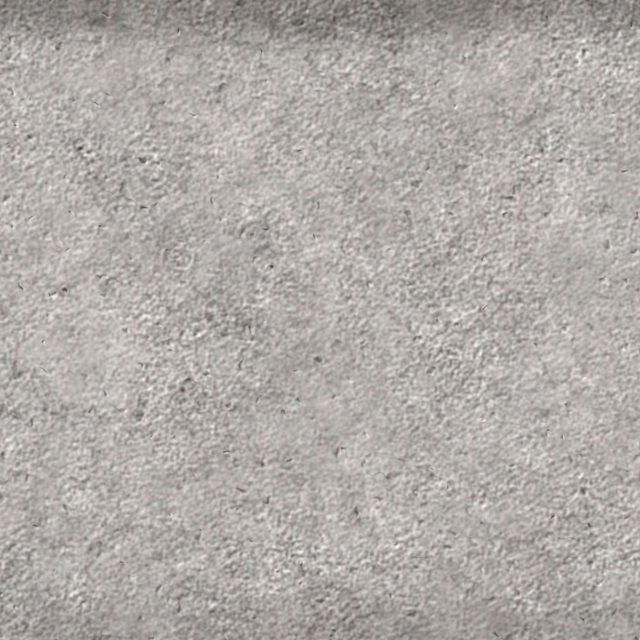
A WebGL 2 fragment shader for this texture:

```glsl
#version 300 es
precision highp float;
// Weathered concrete slab: fine embossed grain over soft mottling, with
// scattered pits, chipped rims and ragged creases. Layers of gradient noise
// make the tone; the top and bottom edges fall into shade.
uniform vec2 u_resolution;
out vec4 fragColor;

// Two random values in 0..1 for an integer cell
vec2 hash2(vec2 cell, uint seed) {
  uvec2 v = uvec2(ivec2(cell)) + uvec2(seed * 747u, seed * 1619u);
  v = v * 1664525u + 1013904223u;
  v.x += v.y * 1664525u;
  v.y += v.x * 1664525u;
  v ^= v >> 16u;
  v.x += v.y * 1664525u;
  v.y += v.x * 1664525u;
  v ^= v >> 16u;
  return vec2(v & 65535u) / 65535.0;
}

// Gradient noise, roughly -1..1
float noise(vec2 p, uint seed) {
  vec2 i = floor(p), f = p - i;
  vec2 w = f * f * f * (f * (f * 6.0 - 15.0) + 10.0);
  vec4 g;
  for (int k = 0; k < 4; k++) {
    vec2 o = vec2(k & 1, k >> 1);
    g[k] = dot(hash2(i + o, seed) * 2.0 - 1.0, f - o);
  }
  return 2.0 * mix(mix(g.x, g.y, w.x), mix(g.z, g.w, w.x), w.y);
}

mat2 rotation(float a) {
  return mat2(cos(a), sin(a), -sin(a), cos(a));
}

// Surface height, with grains drawn out a little along a rising diagonal
float height(vec2 p) {
  vec2 q = rotation(-0.45) * p * vec2(1.0, 1.0);
  q.y *= 1.2;
  return 0.35 * noise(q * 55.0, 1u) + 0.75 * noise(q * 98.0, 2u)
       + 0.6 * noise(rotation(0.9) * p * 160.0, 3u);
}

// Small dark holes, each with a lit lower right lip
float pits(vec2 p, float grid, float chance, uint seed) {
  float tone = 0.0;
  vec2 home = floor(p * grid);
  for (int k = 0; k < 9; k++) {
    vec2 cell = home + vec2(k % 3 - 1, k / 3 - 1);
    vec2 pick = hash2(cell, seed + 1u), form = hash2(cell, seed + 2u);
    if (pick.x > chance) continue;
    vec2 d = p - (cell + hash2(cell, seed)) / grid;
    mat2 turn = rotation(form.x * 3.0);
    vec2 stretch = vec2(1.0, 1.1 + 0.7 * form.y) / mix(0.005, 0.0105, pick.y * pick.y);
    float hole = length(turn * d * stretch);
    float lip = length(turn * (d - vec2(0.004, -0.004)) * stretch);
    tone += 0.09 * smoothstep(1.2, 0.3, lip);
    tone -= mix(0.1, 0.26, form.y) * smoothstep(1.15, 0.1, hole);
  }
  return tone;
}

// Broken round rims, shaded on the upper left and lit on the lower right
float chips(vec2 p) {
  float tone = 0.0;
  vec2 home = floor(p * 11.0);
  for (int k = 0; k < 9; k++) {
    vec2 cell = home + vec2(k % 3 - 1, k / 3 - 1);
    vec2 pick = hash2(cell, 31u);
    if (pick.x > 0.3) continue;
    vec2 d = p - (cell + hash2(cell, 30u)) / 11.0;
    float radius = mix(0.007, 0.014, pick.y);
    float rim = smoothstep(0.006, 0.0, abs(length(d) - radius));
    float side = dot(d, vec2(0.7, -0.7)) / radius;
    tone += rim * (0.09 * side - 0.04);
  }
  return tone;
}

void main() {
  vec2 p = gl_FragCoord.xy / u_resolution;
  vec2 bent = p + 0.005 * vec2(noise(p * 85.0, 11u), noise(p * 85.0, 12u));

  // Grain: slope lit from one side, plus the height itself
  vec2 light = vec2(-0.0013, 0.0015);
  float slope = height(p - light) - height(p + light);
  float rough = 1.0 + 0.4 * noise(p * 5.0 + 3.0, 4u) + 0.4 * noise(p * 19.0, 5u);
  float tone = 0.692 + rough * (0.085 * slope + 0.105 * height(p));

  // Mottling from broad patches to blotches
  tone += 0.034 * noise(p * vec2(4.0, 5.5), 6u) + 0.036 * noise(bent * 13.0, 7u)
        + 0.045 * noise(bent * 30.0, 8u);

  // Ragged creases, mostly level, broken up by the grain
  float crease = abs(noise(bent * vec2(13.0, 28.0) + 5.0, 9u));
  float broken = smoothstep(0.0, 0.5, noise(p * 9.0, 10u) + 0.6 * noise(p * 60.0, 16u));
  tone -= 0.075 * smoothstep(0.2, 0.0, crease) * broken;

  tone += pits(bent, 30.0, 0.38, 20u) + chips(bent);

  // Shaded edges
  float waver = 0.012 * noise(p * vec2(5.0, 9.0), 13u);
  tone -= 0.16 * smoothstep(0.91, 0.985, p.y + waver);
  tone -= 0.085 * smoothstep(0.12, 0.0, p.y + waver);

  // Warm grey with faint pink and green-grey drift
  float drift = 0.014 * noise(p * 55.0, 14u) + 0.005 * noise(p * 7.0, 15u);
  vec3 colour = vec3(tone) + vec3(0.018, -0.003, -0.017) + drift * vec3(1.0, -0.4, -0.3);
  fragColor = vec4(clamp(colour, 0.0, 1.0), 1.0);
}
```
